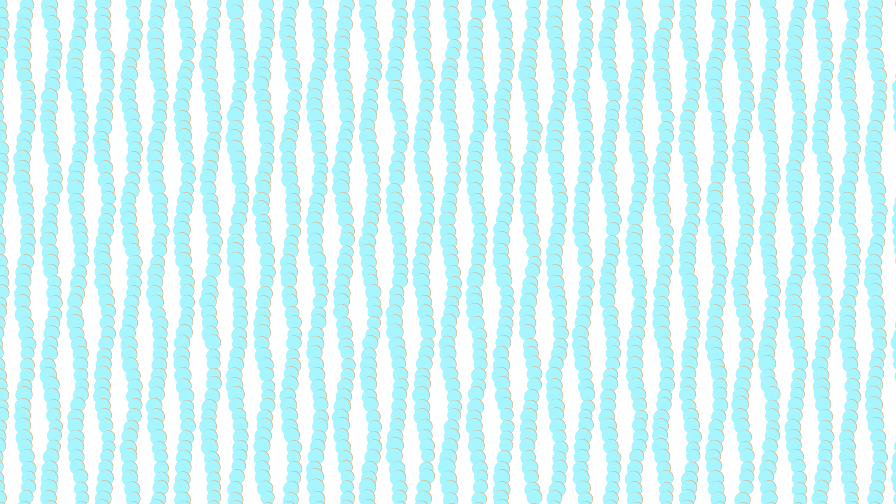
A Shadertoy shader for this pattern:

```glsl
const float TAU = 6.2831853;
const vec3 WHITE = vec3(1.0);
const vec3 AQUA = vec3(0.65, 0.96, 1.0);
const vec3 GOLD = vec3(0.86, 0.72, 0.55);

// All lengths are fractions of the canvas height.
const float STRAND_PITCH = 0.0528;
const float STRAND_OFFSET = -0.0037;
const float WAVE_LENGTH = 0.2454;
const float WAVE_HEIGHT = 0.0062;
const float WAVE_SHIFT = 0.41;
const float BEAD_PITCH = WAVE_LENGTH / 12.0;
const float BEAD_RADIUS = 0.0150;
const vec2 RIM_SHIFT = vec2(0.0014, 0.0010);

float hash(vec2 p) {
    return fract(sin(dot(p, vec2(127.1, 311.7))) * 43758.5453);
}

float disc(vec2 p, float radius, float pixel) {
    return smoothstep(0.5 * pixel, -0.5 * pixel, length(p) - radius);
}

// Sideways wave from -1 to 1, its phase stepping from strand to strand
float wave(float y, float strand) {
    return cos(TAU * (y / WAVE_LENGTH - WAVE_SHIFT * strand + 0.19));
}

vec2 beadCenter(vec2 id) {
    float y = (id.y + 0.5 + 0.3 * (hash(id + 17.0) - 0.5)) * BEAD_PITCH;
    float jitter = 0.004 * (hash(id + 5.0) - 0.5);
    float sway = WAVE_HEIGHT * wave(y, id.x);
    return vec2(STRAND_OFFSET + id.x * STRAND_PITCH + sway + jitter, y);
}

// Beads shrink where the strand swings to the right
float beadRadius(vec2 id, float y) {
    return BEAD_RADIUS * (mix(0.93, 1.07, hash(id)) - 0.07 * wave(y, id.x));
}

// Aqua disc over a gold disc that shows as a thin crescent
vec3 paintBead(vec3 color, vec2 p, float radius, float pixel) {
    color = mix(color, GOLD, disc(p - RIM_SHIFT, radius, pixel));
    return mix(color, AQUA, disc(p, radius, pixel));
}

// Lower beads overlap the ones above them
vec3 paintStrand(vec3 color, vec2 p, float strand, float pixel) {
    float row = floor(p.y / BEAD_PITCH);
    for (int i = 2; i >= -2; i--) {
        vec2 id = vec2(strand, row + float(i));
        vec2 center = beadCenter(id);
        color = paintBead(color, p - center, beadRadius(id, center.y), pixel);
    }
    return color;
}

void mainImage(out vec4 fragColor, in vec2 fragCoord) {
    float pixel = 1.0 / iResolution.y;
    vec2 p = fragCoord * pixel;
    float nearest = floor((p.x - STRAND_OFFSET) / STRAND_PITCH + 0.5);

    vec3 color = WHITE;
    for (int i = -1; i <= 1; i++) {
        color = paintStrand(color, p, nearest + float(i), pixel);
    }
    fragColor = vec4(color, 1.0);
}
```
